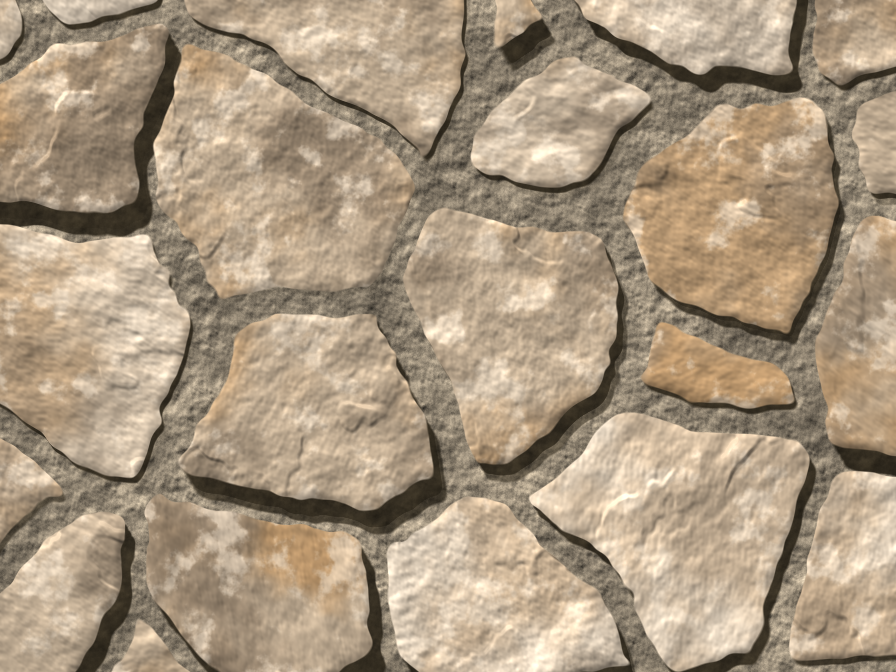
This texture is drawn by a Shadertoy shader. Its source:

```glsl
const float STONES_PER_HEIGHT = 3.3;
const float SIZE_SPREAD = 0.34;
const float JOINT_MIN = 0.04;
const float JOINT_MAX = 0.12;
const float CORNER_ROUNDING = 0.05;
const float EDGE_WOBBLE = 0.15;
const float EDGE_CHIPS = 0.035;
const float SHADOW_REACH = 0.042;
const float STONE_RELIEF = 2.3;
const float MORTAR_RELIEF = 1.5;
const vec2 TO_LIGHT = vec2(-0.5, 0.866);

const vec3 CREAM = vec3(0.87, 0.81, 0.73);
const vec3 TAN = vec3(0.75, 0.67, 0.57);
const vec3 OCHRE = vec3(0.70, 0.55, 0.38);
const vec3 UMBER = vec3(0.55, 0.48, 0.40);
const vec3 MORTAR = vec3(0.55, 0.505, 0.435);
const vec3 SHADOW = vec3(0.17, 0.145, 0.10);

float hash(vec2 p) {
    return fract(sin(dot(p, vec2(127.1, 311.7))) * 43758.5453);
}

vec2 hash2(vec2 p) {
    return vec2(hash(p), hash(p + 57.3));
}

float noise(vec2 p) {
    vec2 i = floor(p), f = fract(p);
    f = f * f * (3.0 - 2.0 * f);
    return mix(mix(hash(i), hash(i + vec2(1, 0)), f.x),
               mix(hash(i + vec2(0, 1)), hash(i + vec2(1, 1)), f.x), f.y);
}

float fbm(vec2 p) {
    float sum = 0.0, amp = 0.48;
    for (int i = 0; i < 5; i++) {
        sum += amp * noise(p);
        p = mat2(1.6, 1.2, -1.2, 1.6) * p + 7.7;
        amp *= 0.56;
    }
    return sum;
}

vec2 site(vec2 cell) {
    return cell + 0.5 + 0.85 * (hash2(cell) - 0.5);
}

float weight(vec2 cell) {
    return SIZE_SPREAD * hash(cell + 19.7);
}

float smoothMin(float a, float b, float k) {
    float h = max(k - abs(a - b), 0.0) / k;
    return min(a, b) - 0.25 * k * h * h;
}

// Weighted Voronoi stones: x = depth inside the stone, yz = its cell
vec3 stone(vec2 p) {
    vec2 q = p * STONES_PER_HEIGHT;
    q += EDGE_WOBBLE * (vec2(noise(q * 2.3), noise(q * 2.3 + 31.0)) - 0.5);
    q += EDGE_CHIPS * (vec2(noise(q * 12.0), noise(q * 12.0 + 47.0)) - 0.5);
    vec2 base = floor(q), owner = base;
    float nearest = 1e3;
    for (int y = -2; y <= 2; y++)
    for (int x = -2; x <= 2; x++) {
        vec2 cell = base + vec2(x, y), d = q - site(cell);
        float power = dot(d, d) - weight(cell);
        if (power < nearest) { nearest = power; owner = cell; }
    }
    float depth = 1.0;
    for (int y = -2; y <= 2; y++)
    for (int x = -2; x <= 2; x++) {
        vec2 cell = base + vec2(x, y), d = q - site(cell);
        if (cell == owner) continue;
        float gap = dot(d, d) - weight(cell) - nearest;
        depth = smoothMin(depth, 0.5 * gap / length(site(cell) - site(owner)), CORNER_ROUNDING);
    }
    depth -= mix(JOINT_MIN, JOINT_MAX, hash(owner + 5.1));
    return vec3(depth / STONES_PER_HEIGHT, owner);
}

// Rough face with bedding direction and broken ledges
float relief(vec2 p, vec2 id) {
    float a = 6.283 * hash(id + 3.3);
    vec2 q = mat2(cos(a), sin(a), -sin(a), cos(a)) * p * vec2(1.0, 1.0) + id * 3.1;
    q.x *= mix(0.5, 1.0, hash(id + 8.8));
    float ledge = fbm(q * 5.0 + 11.0) - 0.5;
    return fbm(q * 15.0) + 0.16 * smoothstep(-0.015, 0.015, ledge) * smoothstep(0.4, 0.7, noise(q * 8.0));
}

vec3 stoneColor(vec2 p, vec2 id) {
    vec2 q = p + id * 1.7;
    float pale = hash(id + 41.0), rust = hash(id + 23.0);
    float blotch = fbm(q * 6.0), speckle = fbm(q * 24.0);
    vec3 color = mix(TAN, CREAM, smoothstep(0.35, 0.85, pale));
    float stain = smoothstep(0.42, 0.68, fbm(q * 4.5 + 13.0) + 0.3 * (rust - 0.5));
    color = mix(color, OCHRE, stain * mix(0.9, 0.25, pale));
    color = mix(color, UMBER, smoothstep(0.47, 0.68, blotch) * mix(0.85, 0.15, pale));
    color = mix(color, CREAM, 0.6 * smoothstep(0.54, 0.72, speckle));
    return color * (0.88 + 0.24 * speckle);
}

void mainImage(out vec4 fragColor, in vec2 fragCoord) {
    vec2 p = fragCoord / iResolution.y;
    float pixel = 1.0 / iResolution.y;
    vec3 here = stone(p);
    float face = smoothstep(-pixel, pixel, here.x);

    // Gritty mortar
    float grit = fbm(p * 52.0);
    float gritSlope = grit - fbm((p + TO_LIGHT * 0.005) * 52.0);
    vec3 mortar = MORTAR * (0.72 + 0.5 * fbm(p * 9.0 + 4.0));
    mortar *= 1.0 + MORTAR_RELIEF * gritSlope + 0.5 * (grit - 0.5);

    // Cast shadows from stones that stand proud of the joint
    float shade = 0.0;
    for (int i = 1; i <= 4; i++) {
        float t = SHADOW_REACH * float(i) / 4.0;
        vec3 caster = stone(p + TO_LIGHT * t);
        float reach = SHADOW_REACH * mix(0.2, 1.15, hash(caster.yz + 71.0));
        shade = max(shade, smoothstep(-0.001, 0.003, caster.x) * smoothstep(-0.004, 0.004, reach - t));
    }
    mortar = mix(mortar, SHADOW * (0.6 + 0.8 * grit), 0.92 * shade);

    // Sunlit stone face with chipped rim
    float slope = relief(p, here.yz) - relief(p + TO_LIGHT * 0.006, here.yz);
    float tilt = (here.x - stone(p + TO_LIGHT * 0.006).x) / 0.006;
    float rim = 1.0 - smoothstep(0.0, 0.016, here.x);
    float light = 1.0 + clamp(STONE_RELIEF * slope, -0.6, 0.32);
    light *= 1.0 + rim * clamp(0.3 * tilt, -0.4, 0.1);
    vec3 lit = stoneColor(p, here.yz) * light;

    fragColor = vec4(clamp(mix(mortar, lit, face), 0.0, 1.0), 1.0);
}
```
